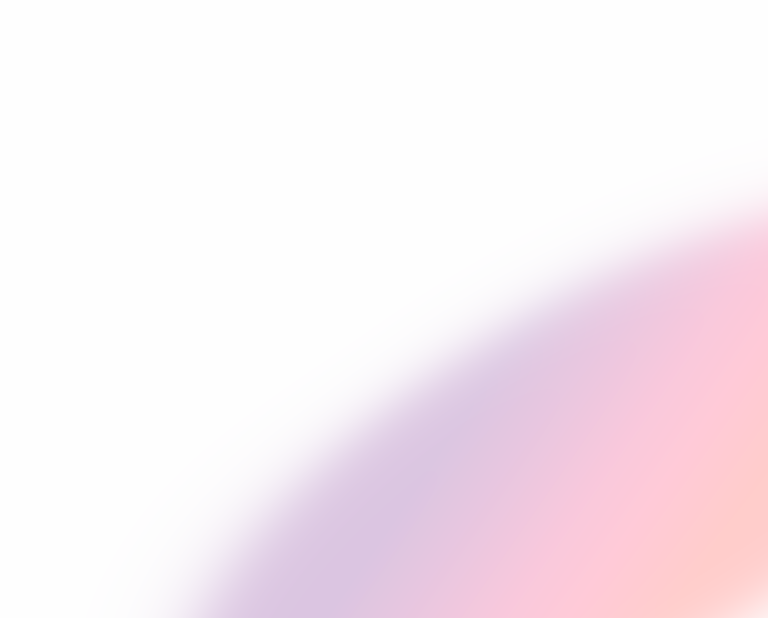
Give the GLSL for this background, as a Shadertoy shader.

```glsl
// A soft, tilted pastel ellipse rising from the lower right of a white field.
#define CENTER vec2(0.984, 0.2175)
#define RADII vec2(0.777, 0.300)
#define TILT 0.5236
#define BLUR_TIP 0.054
#define BLUR_BODY 0.042
#define TINT_DIRECTION vec2(0.82, -0.57)

const vec3 WHITE = vec3(0.996);
const vec3 LILAC = vec3(0.858, 0.773, 0.882);
const vec3 ORCHID = vec3(0.914, 0.778, 0.876);
const vec3 PINK = vec3(0.976, 0.786, 0.862);
const vec3 ROSE = vec3(1.0, 0.792, 0.845);
const vec3 PEACH = vec3(1.0, 0.802, 0.794);

// Approximate signed distance to an axis-aligned ellipse
float ellipseDistance(vec2 p, vec2 radii) {
    float k = length(p / radii);
    float slope = length(p / (radii * radii));
    return k * (k - 1.0) / max(slope, 1e-4);
}

// Weight of t between two gradient stops
float ramp(float start, float end, float t) {
    return clamp((t - start) / (end - start), 0.0, 1.0);
}

// Diagonal gradient from lilac through pink to peach
vec3 tint(float t) {
    vec3 color = mix(LILAC, ORCHID, ramp(0.43, 0.547, t));
    color = mix(color, PINK, ramp(0.547, 0.668, t));
    color = mix(color, ROSE, ramp(0.668, 0.757, t));
    return mix(color, PEACH, ramp(0.757, 0.886, t));
}

void mainImage(out vec4 fragColor, in vec2 fragCoord) {
    vec2 p = fragCoord / iResolution.y;

    // Rotate into the frame of the ellipse
    vec2 axis = vec2(cos(TILT), sin(TILT));
    vec2 q = p - CENTER;
    q = vec2(dot(q, axis), dot(q, vec2(-axis.y, axis.x)));

    // Blurred coverage, softer toward the lower left tip
    float blur = mix(BLUR_TIP, BLUR_BODY, smoothstep(-0.7, -0.2, q.x));
    float coverage = 1.0 / (1.0 + exp(1.7 * ellipseDistance(q, RADII) / blur));

    vec3 color = mix(WHITE, tint(dot(p, TINT_DIRECTION)), coverage);
    fragColor = vec4(color, 1.0);
}
```
